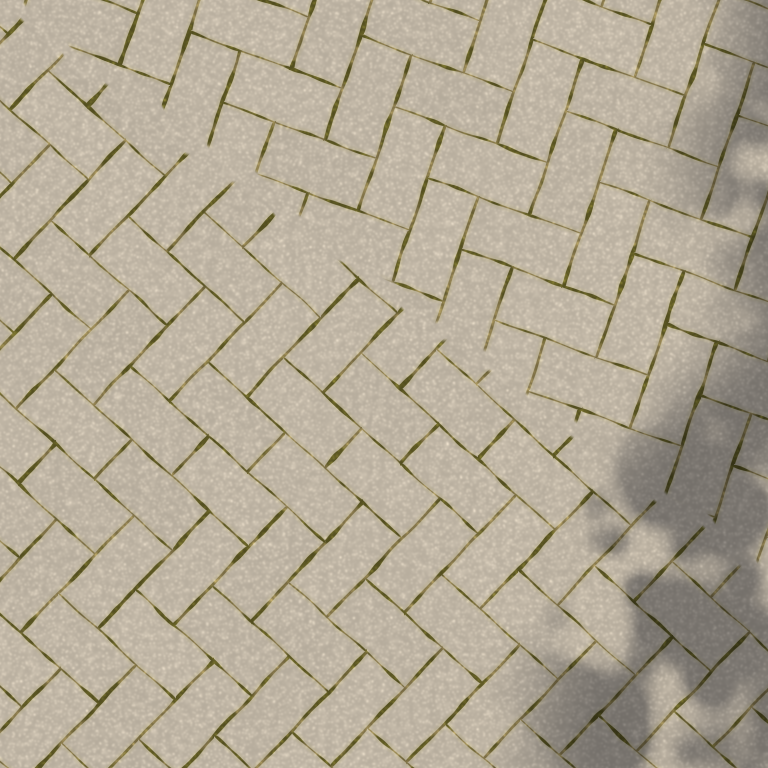
This texture is drawn by a WebGL 1 fragment shader. Its source:

```glsl
precision highp float;

uniform vec2 u_resolution;

const vec3 STONE = vec3(0.755, 0.715, 0.65);
const vec3 SANDY = vec3(0.74, 0.70, 0.57);
const vec3 SOIL = vec3(0.55, 0.49, 0.31);
const vec3 MOSS = vec3(0.37, 0.35, 0.14);
const vec3 SHADE = vec3(0.64, 0.65, 0.68);

// Each paving field has an origin, a step along its zigzag rows and a step between rows.
const vec2 LOW_ORIGIN = vec2(0.1719, 0.5729);
const vec2 LOW_ALONG = vec2(0.0997, -0.0052);
const vec2 LOW_ACROSS = vec2(0.0020, 0.0974);
const vec2 HIGH_ORIGIN = vec2(0.513, 0.139);
const vec2 HIGH_ALONG = vec2(0.0436, 0.0924);
const vec2 HIGH_ACROSS = vec2(0.0898, -0.0436);

const float SEAM_SLOPE = 0.753;
const float SEAM_OFFSET = -0.0035;
const float SEAM_GAP = 0.013;
const float CELL_TO_CANVAS = 0.0703;
const float THIN_JOINT = 0.0012;
const float THICK_JOINT = 0.0021;
const float BRICK_VARIATION = 0.025;
const float GRAIN_STRENGTH = 0.17;

float hash(vec2 p) {
  return fract(sin(dot(p, vec2(127.1, 311.7))) * 43758.55);
}

// Cellular noise: soft spots of random weight around jittered points.
float spots(vec2 p) {
  vec2 cell = floor(p);
  float total = 0.0;
  for (int j = -1; j <= 1; j++) {
    for (int i = -1; i <= 1; i++) {
      vec2 id = cell + vec2(float(i), float(j));
      vec2 center = id + vec2(hash(id), hash(id + 37.3));
      vec2 offset = p - center;
      total += hash(id + 71.9) * exp(-5.0 * dot(offset, offset));
    }
  }
  return total;
}

float cross2(vec2 a, vec2 b) {
  return a.x * b.y - a.y * b.x;
}

vec2 latticeCoords(vec2 p, vec2 along, vec2 across) {
  return vec2(cross2(p, across), cross2(along, p)) / cross2(along, across);
}

float jointRadius(float lean) {
  return lean > 0.0 ? THIN_JOINT : THICK_JOINT;
}

// Returns distance from the joint edge in x and a random brick value in y.
vec2 herringbone(vec2 c, float doubledRow) {
  float t = c.y - abs(c.x - floor(c.x + 0.5));
  float row = floor(t);
  float skipped = row < 0.0 ? doubledRow : 0.0;
  float lean = 1.0 - 2.0 * mod(row + skipped, 2.0);

  // Zigzag edges of the row, then the diagonals between its bricks.
  float f = t - row;
  float edgeLean = 0.5 - fract(c.x);
  float edge = min(f, 1.0 - f) * CELL_TO_CANVAS - jointRadius(edgeLean);
  float e = c.y - lean * c.x;
  float divider = abs(e - floor(e + 0.5)) * CELL_TO_CANVAS - jointRadius(lean);
  return vec2(min(edge, divider), hash(vec2(floor(e), row)));
}

float shadowAmount(vec2 p) {
  float border = mix(0.90, 0.68, smoothstep(0.42, 0.76, p.y));
  border += 0.025 * sin(p.y * 17.0 + 1.0);
  float reach = smoothstep(-0.06, 0.13, p.x - border);
  float leaves = 0.65 * spots(p * vec2(9.0, 8.0) + 3.0) + 0.35 * spots(p * 19.0);
  return reach * smoothstep(0.08, 0.42, leaves);
}

void main() {
  vec2 p = gl_FragCoord.xy / u_resolution;
  p.y = 1.0 - p.y;
  float pixel = 1.0 / min(u_resolution.x, u_resolution.y);

  // Slightly uneven laying
  vec2 q = p + 0.0008 * sin(p.yx * vec2(47.0, 53.0) + 2.0 * sin(p * 31.0));

  // Two fields meet at a diagonal where the joints die out.
  float seam = (p.y - SEAM_SLOPE * p.x - SEAM_OFFSET) / length(vec2(1.0, SEAM_SLOPE));
  seam += 0.006 * sin(p.x * 43.0) + 0.004 * sin(p.x * 97.0 + 1.0);
  vec2 low = herringbone(latticeCoords(q - LOW_ORIGIN, LOW_ALONG, LOW_ACROSS), 1.0);
  vec2 high = herringbone(latticeCoords(q - HIGH_ORIGIN, HIGH_ALONG, HIGH_ACROSS), 0.0);
  vec2 brick = seam > 0.0 ? low : high;
  float present = smoothstep(0.5 * SEAM_GAP, SEAM_GAP, abs(seam));

  // Stone surface
  float grain = 0.6 * spots(p * 230.0) + 0.4 * spots(p * 110.0 + 9.0) - 0.31;
  float tone = 1.0 + GRAIN_STRENGTH * grain + BRICK_VARIATION * (brick.y - 0.5) * present;
  vec3 color = STONE * tone;

  // Moss and soil in joints of varying width
  float growth = spots(p * 42.0 + 5.0);
  float d = brick.x - 0.0016 * (growth - 0.3);
  color = mix(color, SANDY * tone, present * smoothstep(0.006, 0.0, d) * 0.6);
  vec3 filling = mix(SOIL, MOSS, smoothstep(0.08, 0.45, growth));
  float joint = 1.0 - smoothstep(-0.7 * pixel, 0.7 * pixel, d);
  color = mix(color, filling * (1.0 + 0.5 * grain), joint * present);

  // Dappled shade
  color *= mix(vec3(1.0), SHADE, shadowAmount(p));
  gl_FragColor = vec4(color, 1.0);
}
```
